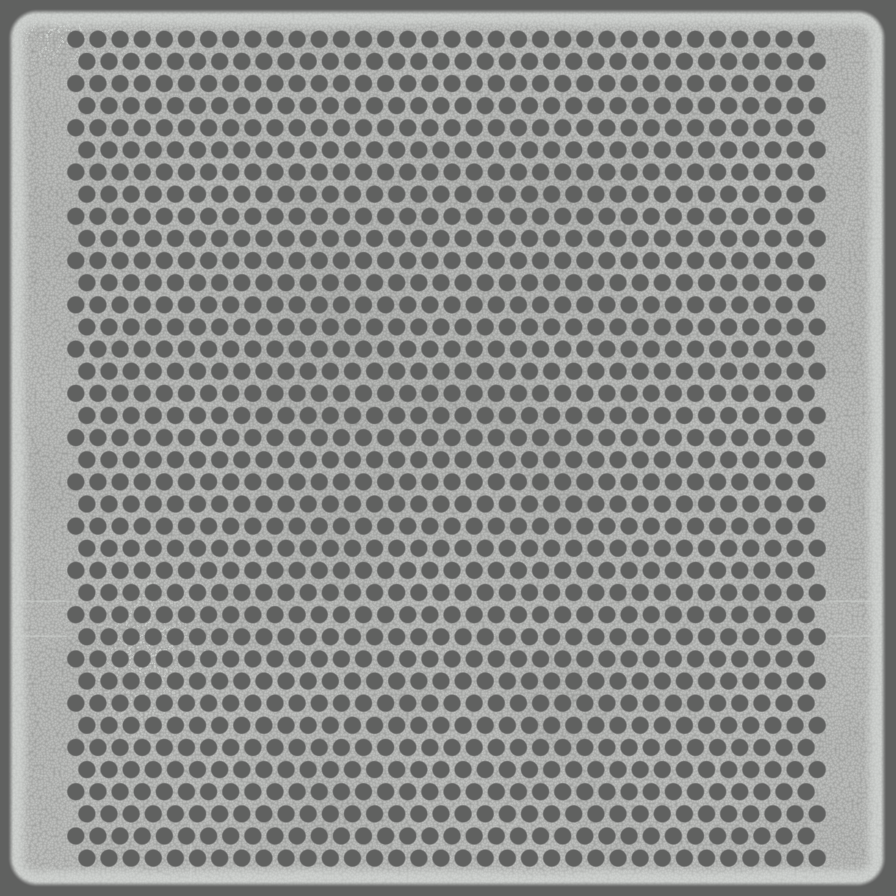
Reproduce this pattern procedurally as a Shadertoy shader.

```glsl
// A worn metal plate with rounded corners and a pale rim, punched with staggered
// round holes. A rounded-box distance shapes the plate, a clamped lattice places
// the holes, and cellular noise with layered sines supplies grain and wear.

const vec3 DARK = vec3(0.378, 0.380, 0.378);
const vec3 METAL = vec3(0.692, 0.698, 0.690);
const vec3 RIM = vec3(0.800, 0.812, 0.802);
const vec3 SCUFF = vec3(0.820, 0.835, 0.822);

const vec2 PLATE_CENTER = vec2(0.4990, 0.5000);
const float PLATE_HALF = 0.4875;
const float CORNER_RADIUS = 0.030;
const float EDGE_SOFTNESS = 0.003;

const vec2 HOLE_COUNT = vec2(34.0, 38.0);
const vec2 FIRST_HOLE = vec2(0.0846, 0.0423);
const float PITCH = 0.0247;
const float HOLE_RADIUS = 0.0096;

const float GRAIN_SCALE = 330.0;
const float GRAIN_AMOUNT = 0.13;
const float MOTTLE_AMOUNT = 0.022;
const int SCRATCHES = 18;

vec2 hash2(vec2 p) {
    vec3 q = fract(p.xyx * vec3(0.1031, 0.1030, 0.0973));
    q += dot(q, q.yzx + 33.33);
    return fract((q.xx + q.yz) * q.zy);
}

// Distances to the nearest and second nearest feature points
vec2 cellular(vec2 p) {
    vec2 cell = floor(p), local = fract(p);
    vec2 nearest = vec2(8.0);
    for (int j = -1; j <= 1; j++)
    for (int i = -1; i <= 1; i++) {
        vec2 offset = vec2(i, j);
        float d = length(offset + hash2(cell + offset) - local);
        nearest = d < nearest.x ? vec2(d, nearest.x) : vec2(nearest.x, min(nearest.y, d));
    }
    return nearest;
}

float layeredSines(vec2 p) {
    float sum = 0.0, amplitude = 0.5;
    for (int i = 0; i < 4; i++) {
        sum += amplitude * sin(p.x + 1.7 * sin(p.y)) * cos(p.y + 1.3 * sin(p.x));
        p = mat2(1.5, 1.1, -1.1, 1.5) * p + 2.3;
        amplitude *= 0.65;
    }
    return sum;
}

float roundedBox(vec2 p, float halfSize, float radius) {
    vec2 q = abs(p) - halfSize + radius;
    return length(max(q, 0.0)) + min(max(q.x, q.y), 0.0) - radius;
}

float segment(vec2 p, vec2 a, vec2 b) {
    vec2 ab = b - a;
    return length(p - a - ab * clamp(dot(p - a, ab) / dot(ab, ab), 0.0, 1.0));
}

// Even rows, counted from the bottom, shift right by half a pitch
float holeDistance(vec2 p) {
    vec2 grid = (p - FIRST_HOLE) / PITCH;
    float row = clamp(round(grid.y), 0.0, HOLE_COUNT.y - 1.0);
    float shift = 0.5 * (1.0 - mod(row, 2.0));
    float column = clamp(round(grid.x - shift), 0.0, HOLE_COUNT.x - 1.0);
    return length(grid - vec2(column + shift, row)) * PITCH - HOLE_RADIUS;
}

float softPatch(vec2 p, vec2 center, vec2 size) {
    vec2 q = (p - center) / size;
    return exp(-dot(q, q));
}

float scratches(vec2 p, float pixel) {
    float marks = 0.0;
    for (int i = 0; i < SCRATCHES; i++) {
        vec2 start = hash2(vec2(float(i), 7.0));
        vec2 turn = hash2(vec2(float(i), 19.0));
        float angle = 6.2832 * turn.x;
        vec2 end = start + (0.02 + 0.07 * turn.y) * vec2(cos(angle), sin(angle));
        marks += 0.25 * (1.0 - smoothstep(0.0, 0.0006 + pixel, segment(p, start, end)));
    }
    // Two level seams that show in the side margins, one upright at the foot
    float margin = smoothstep(0.40, 0.44, abs(p.x - 0.5));
    float seams = 1.0 - smoothstep(0.0, 0.0008 + pixel, min(abs(p.y - 0.329), abs(p.y - 0.290)));
    float upright = 1.0 - smoothstep(0.0, 0.0006 + pixel, segment(p, vec2(0.213, 0.01), vec2(0.213, 0.08)));
    return marks + 0.5 * margin * seams + 0.5 * upright;
}

void mainImage(out vec4 fragColor, in vec2 fragCoord) {
    float size = min(iResolution.x, iResolution.y);
    vec2 p = (fragCoord - 0.5 * iResolution.xy) / size + 0.5;
    float pixel = 1.0 / size;

    // Metal: fine grain, broad mottling and a smudged middle
    float grain = 0.45 - cellular(p * GRAIN_SCALE).x;
    float mottle = layeredSines(p * 11.0);
    float smudge = softPatch(p, vec2(0.45, 0.62), vec2(0.30, 0.30));
    vec3 color = METAL + GRAIN_AMOUNT * grain + MOTTLE_AMOUNT * mottle - 0.025 * smudge;

    // Wear: broken veins in two patches, plus thin scratches
    vec2 cells = cellular(p * 55.0 + 0.6 * layeredSines(p * 60.0));
    float veins = 1.0 - smoothstep(0.02, 0.14, cells.y - cells.x);
    float worn = softPatch(p, vec2(0.07, 0.965), vec2(0.07, 0.03))
               + 0.8 * softPatch(p, vec2(0.165, 0.275), vec2(0.06, 0.08));
    float wear = veins * worn * smoothstep(-0.15, 0.20, grain) + scratches(p, pixel);
    color = mix(color, SCUFF, clamp(wear, 0.0, 0.8));

    // Pale rim, punched holes and the dark surround
    float plate = roundedBox(p - PLATE_CENTER, PLATE_HALF, CORNER_RADIUS);
    float rim = 1.0 - smoothstep(0.008, 0.024, -plate + 0.003 * mottle);
    color = mix(color, RIM + 0.4 * GRAIN_AMOUNT * grain, 0.9 * rim);
    color = mix(DARK, color, smoothstep(-pixel, pixel, holeDistance(p)));
    color = mix(color, DARK, smoothstep(-EDGE_SOFTNESS - pixel, EDGE_SOFTNESS, plate));

    fragColor = vec4(color, 1.0);
}
```
